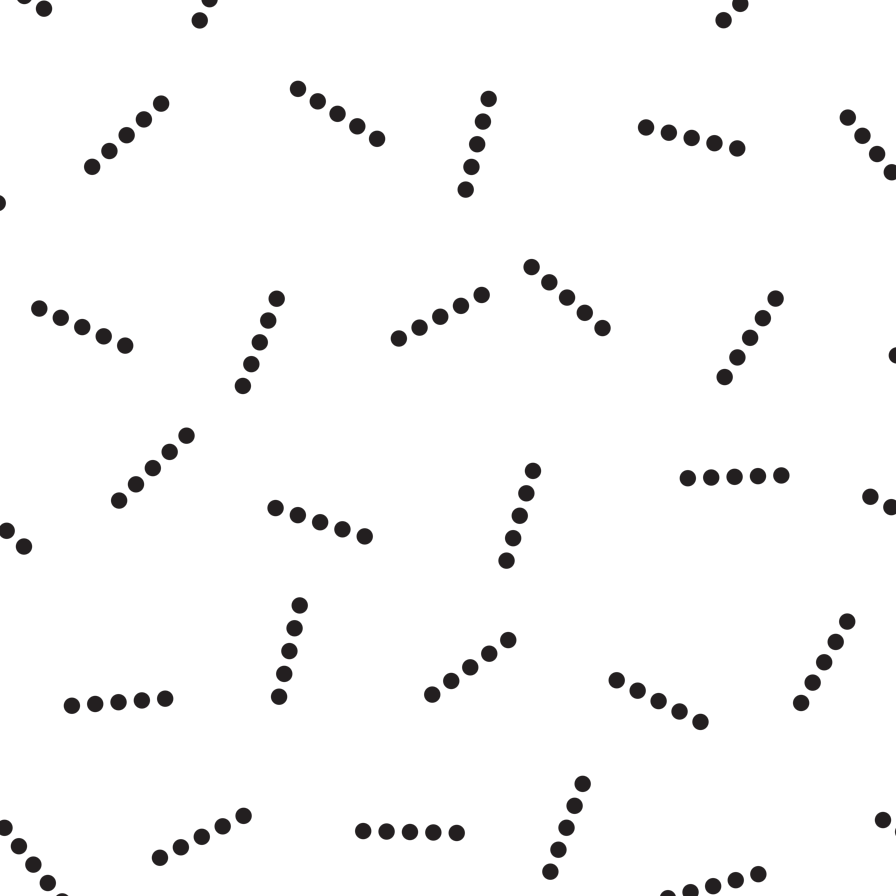
This pattern is drawn by a WebGL 2 fragment shader. Its source:

```glsl
#version 300 es
precision highp float;
// Short straight rows of five dark dots, scattered at varied angles on white.

uniform vec2 u_resolution;
out vec4 fragColor;

const vec3 PAPER = vec3(1.0);
const vec3 INK = vec3(0.137, 0.122, 0.125);

const float CELLS = 5.0;             // rows of dots across the canvas
const vec2 GRID_OFFSET = vec2(0.37, 0.28);
const float STAGGER = 0.4;           // sideways shift of each grid line, in cells
const float JITTER = 0.34;           // total wander of a row's centre, in cells
const float DOT_RADIUS = 0.0091;     // in canvas units
const float DOT_SPACING = 0.0261;
const float DOTS_EACH_SIDE = 2.0;    // dots on either side of the middle one
const float MIN_ANGLE = radians(-62.0);
const float MAX_ANGLE = radians(80.0);
const vec2 ANGLE_STEP = vec2(0.618, 0.276);  // keeps neighbours from aligning
const float ANGLE_SCATTER = 0.25;

// Integer hash of a cell, giving three values in 0..1
vec3 hash3(ivec2 cell) {
    uvec3 v = uvec3(cell.x + 512, cell.y + 512, 17) * 1664525u + 1013904223u;
    v.x += v.y * v.z;
    v.y += v.z * v.x;
    v.z += v.x * v.y;
    v ^= v >> 16u;
    v.x += v.y * v.z;
    v.y += v.z * v.x;
    v.z += v.x * v.y;
    return vec3(v >> 8u) / 16777216.0;
}

// Signed distance to a row of dots centred on the origin
float dotRow(vec2 p, float angle) {
    vec2 along = vec2(cos(angle), sin(angle));
    vec2 q = vec2(dot(p, along), dot(p, vec2(-along.y, along.x)));
    float index = clamp(round(q.x / DOT_SPACING), -DOTS_EACH_SIDE, DOTS_EACH_SIDE);
    return length(q - vec2(index * DOT_SPACING, 0.0)) - DOT_RADIUS;
}

// Nearest row among the surrounding cells of the staggered grid
float scatteredRows(vec2 p) {
    vec2 g = p * CELLS + GRID_OFFSET;
    float nearest = 1.0;
    for (int j = -1; j <= 1; j++) {
        float line = floor(g.y) + float(j);
        float shift = STAGGER * line;
        for (int i = -1; i <= 1; i++) {
            vec2 cell = vec2(floor(g.x - shift) + float(i), line);
            vec3 rnd = hash3(ivec2(cell));
            vec2 centre = cell + vec2(shift, 0.0) + 0.5 + JITTER * (rnd.xy - 0.5);
            float turn = fract(dot(cell, ANGLE_STEP) + ANGLE_SCATTER * rnd.z);
            float angle = mix(MIN_ANGLE, MAX_ANGLE, turn);
            nearest = min(nearest, dotRow((g - centre) / CELLS, angle));
        }
    }
    return nearest;
}

void main() {
    float pixel = 1.0 / min(u_resolution.x, u_resolution.y);
    float d = scatteredRows(gl_FragCoord.xy * pixel);
    float ink = 1.0 - smoothstep(-0.75 * pixel, 0.75 * pixel, d);
    fragColor = vec4(mix(PAPER, INK, ink), 1.0);
}
```
